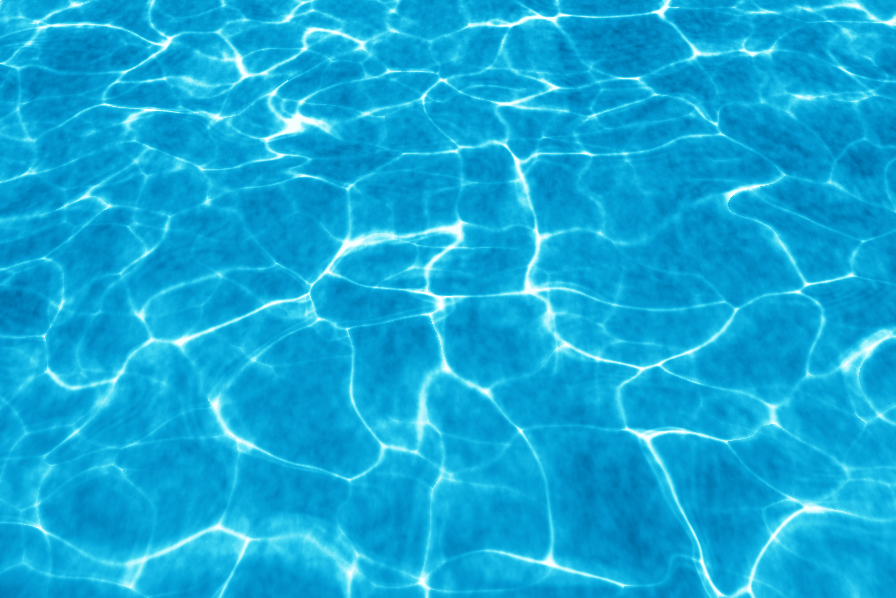
A WebGL 2 fragment shader for this texture:

```glsl
#version 300 es
precision highp float;
// Sunlit pool water: bright caustic ribbons over a mottled blue floor, seen at a slant.
uniform vec2 u_resolution;
out vec4 fragColor;

vec2 hash2(vec2 p) {
    vec3 h = fract(p.xyx * vec3(0.1031, 0.1030, 0.0973));
    h += dot(h, h.yzx + 33.33);
    return fract((h.xx + h.yz) * h.zy);
}

float noise(vec2 p) {
    vec2 i = floor(p), f = fract(p);
    f = f * f * (3.0 - 2.0 * f);
    return mix(mix(hash2(i).x, hash2(i + vec2(1, 0)).x, f.x),
               mix(hash2(i + vec2(0, 1)).x, hash2(i + vec2(1, 1)).x, f.x), f.y);
}

float fbm(vec2 p) {
    float sum = 0.0, amp = 0.5;
    for (int i = 0; i < 4; i++) {
        sum += amp * noise(p);
        p = mat2(1.6, 1.2, -1.2, 1.6) * p + 7.3;
        amp *= 0.5;
    }
    return sum / 0.9375;
}

vec2 warp(vec2 p, float freq, float amp) {
    return p + amp * (vec2(noise(p * freq + 3.7), noise(p * freq + 41.2)) - 0.5);
}

// Light gathered along cell borders: x = sharp lines and folds, y = soft halo.
vec2 caustic(vec2 p, float width) {
    vec2 cell = floor(p), nearCell = cell, nearPos = vec2(0);
    float best = 9.0;
    for (int j = -1; j <= 1; j++)
    for (int i = -1; i <= 1; i++) {
        vec2 c = cell + vec2(i, j);
        vec2 r = c + 0.1 + 0.8 * hash2(c) - p;
        if (dot(r, r) < best) {
            best = dot(r, r);
            nearPos = r;
            nearCell = c;
        }
    }
    float fold = 0.4 * max(noise(p * 1.5 + 9.0) - 0.5, 0.0);
    float own = hash2(nearCell + 17.0).x;
    vec2 light = vec2(0);
    for (int j = -2; j <= 2; j++)
    for (int i = -2; i <= 2; i++) {
        vec2 c = nearCell + vec2(i, j);
        if (i == 0 && j == 0) continue;
        vec2 r = c + 0.1 + 0.8 * hash2(c) - p;
        float d = dot(0.5 * (nearPos + r), normalize(r - nearPos));
        float other = hash2(c + 17.0).x;
        float strength = 0.35 + 0.65 * fract(own + other);
        float line = exp(-d * d / (width * width));
        // One side of each border may open into a pale folded ribbon.
        if (own > other && fold > 0.0) {
            float rim = (d - fold) / width;
            line += smoothstep(0.0, 0.06, fold)
                  * (0.35 * smoothstep(fold + width, fold - width, d) + 0.4 * exp(-rim * rim));
        }
        light += strength * vec2(line, exp(-d * 7.0));
    }
    return light;
}

vec3 waterColor(float level) {
    vec3 c = mix(vec3(0.0, 0.40, 0.62), vec3(0.0, 0.50, 0.72), clamp(level + 1.0, 0.0, 1.0));
    c = mix(c, vec3(0.01, 0.58, 0.80), clamp(level, 0.0, 1.0));
    c = mix(c, vec3(0.02, 0.65, 0.85), clamp(level - 1.0, 0.0, 1.0));
    c = mix(c, vec3(0.09, 0.73, 0.90), clamp(level - 2.0, 0.0, 1.0));
    c = mix(c, vec3(0.25, 0.84, 0.95), clamp(level - 3.0, 0.0, 1.0));
    c = mix(c, vec3(0.59, 0.94, 0.98), clamp(level - 4.0, 0.0, 1.0));
    return mix(c, vec3(0.95, 1.0, 1.0), clamp((level - 5.0) / 1.7, 0.0, 1.0));
}

void main() {
    vec2 uv = gl_FragCoord.xy / u_resolution.y;

    // Slanted water plane: cells shrink and flatten toward the top.
    float depth = 1.0 / (1.6 - 0.7 * uv.y);
    vec2 plane = vec2((uv.x - 0.75) * depth * 7.2, depth * 18.5) + 20.0;
    float width = 0.014 + 0.03 * depth * depth;

    // Two nets of light, the finer one faint and patchy.
    vec2 bent = warp(warp(plane, 0.9, 0.85), 2.3, 0.28);
    vec2 mainNet = caustic(bent, width);
    vec2 fineNet = caustic(warp(plane * 1.2 + 30.0, 1.3, 0.8), width * 1.3);
    float patches = smoothstep(0.3, 0.75, noise(plane * 0.7 + 60.0));
    float shine = 0.45 + 0.9 * noise(plane * 1.1 + 80.0);

    // Floor shading: broad tone, fine mottling and thin refracted rings.
    float level = 0.75 + 2.8 * (fbm(plane * 0.7 + 5.0) - 0.5);
    level += 1.5 * (fbm(bent * vec2(7.0, 5.0)) - 0.5);
    level += 2.4 * (fbm(plane * vec2(13.0, 8.0)) - 0.5);
    level += 0.3 * sin(45.0 * noise(bent * 1.2 + 12.0)) * noise(plane * 1.4);

    level += shine * (2.4 * mainNet.x + 1.35 * mainNet.y);
    level += patches * (1.0 * fineNet.x + 0.7 * fineNet.y);
    level += 1.3 * smoothstep(0.72, 0.92, noise(bent * 1.5 + 90.0));

    fragColor = vec4(waterColor(level), 1.0);
}
```
